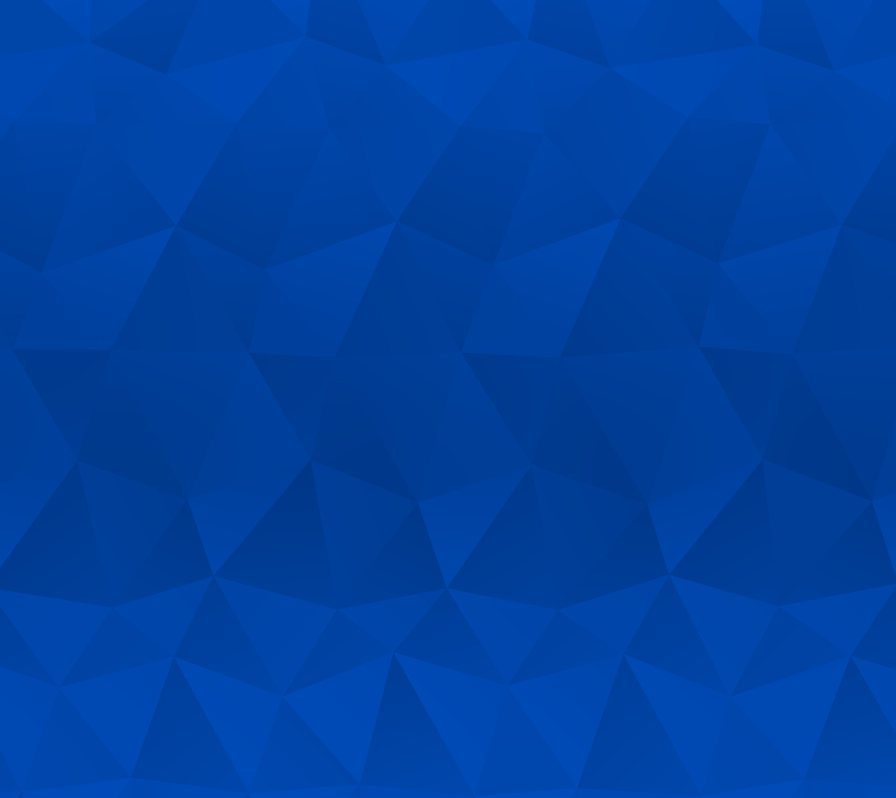
This background is drawn by a Shadertoy shader. Its source:

```glsl
#define CELL vec2(0.141, 0.137)   // facet size, in canvas heights
#define REPEAT 2.0                // columns before the mesh nearly recurs
#define JITTER vec2(0.62, 0.92)   // vertex displacement, in cells
#define VARIATION 0.2             // share of randomness that never recurs
#define FACET_CONTRAST 0.078
#define FACET_SLOPE 0.032         // tone change across a single facet
#define UP_SHADE 0.008            // upward facets are darker, downward lighter
#define DARK_HEIGHT 0.48
#define DARK_LEVEL 0.564
#define GLOW 0.235
#define BLUE vec3(0.0, 0.408, 1.0)

float hash(vec2 p) {
    return fract(sin(dot(p, vec2(127.1, 311.7))) * 43758.5453);
}

// Random value in -0.5..0.5 that mostly recurs along each row
float meshRandom(vec2 id, float seed) {
    vec2 wrappedId = vec2(mod(id.x, REPEAT), id.y);
    float recurring = hash(wrappedId + seed);
    float single = hash(id + seed + 53.7);
    return mix(recurring, single, VARIATION) - 0.5;
}

// Jittered lattice vertex; rows shift by half a cell, columns stagger
vec2 meshVertex(vec2 id) {
    vec2 offset = vec2(meshRandom(id, 3.1), meshRandom(id, 17.9));
    offset.y = 0.7 * offset.y + 0.3 * (mod(id.x, 2.0) - 0.5);
    return (id + vec2(0.5 * id.y, 0.0) + JITTER * offset) * CELL;
}

// Distance to the line ab, positive on its left
float edgeDistance(vec2 p, vec2 a, vec2 b) {
    vec2 along = normalize(b - a);
    return dot(p - a, vec2(-along.y, along.x));
}

// One counterclockwise facet: x is weighted tone, y is coverage
vec2 facet(vec2 p, vec2 a, vec2 b, vec2 c, vec2 id, float side, float pixel) {
    float inner = min(edgeDistance(p, a, b),
                  min(edgeDistance(p, b, c), edgeDistance(p, c, a)));
    float coverage = clamp(inner / pixel + 0.5, 0.0, 1.0);

    float seed = 31.3 + 9.7 * side;
    float angle = 6.2832 * meshRandom(id, seed + 5.3);
    vec2 fromCentre = (p - (a + b + c) / 3.0) / CELL;
    float tone = FACET_CONTRAST * meshRandom(id, seed) - UP_SHADE * side
               + FACET_SLOPE * dot(fromCentre, vec2(cos(angle), sin(angle)));
    return vec2(tone, 1.0) * coverage;
}

void mainImage(out vec4 fragColor, in vec2 fragCoord) {
    vec2 p = fragCoord / iResolution.y;
    float pixel = 1.0 / iResolution.y;

    // Skewed cell under this point
    vec2 grid = p / CELL;
    vec2 home = floor(vec2(grid.x - 0.5 * grid.y, grid.y));

    // Split every nearby cell along its shorter diagonal
    vec2 sum = vec2(0.0);
    for (int j = -1; j <= 1; j++) {
        for (int i = -1; i <= 1; i++) {
            vec2 id = home + vec2(float(i), float(j));
            vec2 a = meshVertex(id);
            vec2 b = meshVertex(id + vec2(1.0, 0.0));
            vec2 c = meshVertex(id + vec2(0.0, 1.0));
            vec2 d = meshVertex(id + vec2(1.0, 1.0));
            bool rising = distance(a, d) < distance(b, c);
            sum += facet(p, a, b, rising ? d : c, id, 1.0, pixel);
            sum += facet(p, d, c, rising ? a : b, id, -1.0, pixel);
        }
    }
    float tone = sum.x / max(sum.y, 0.001);

    // Vertical glow, darkest near the middle
    float away = p.y - DARK_HEIGHT;
    float level = DARK_LEVEL + GLOW * sqrt(away * away + 0.004);
    level += 0.02 * smoothstep(0.0, 0.3, 0.3 - p.y);

    fragColor = vec4(BLUE * (level + tone), 1.0);
}
```
